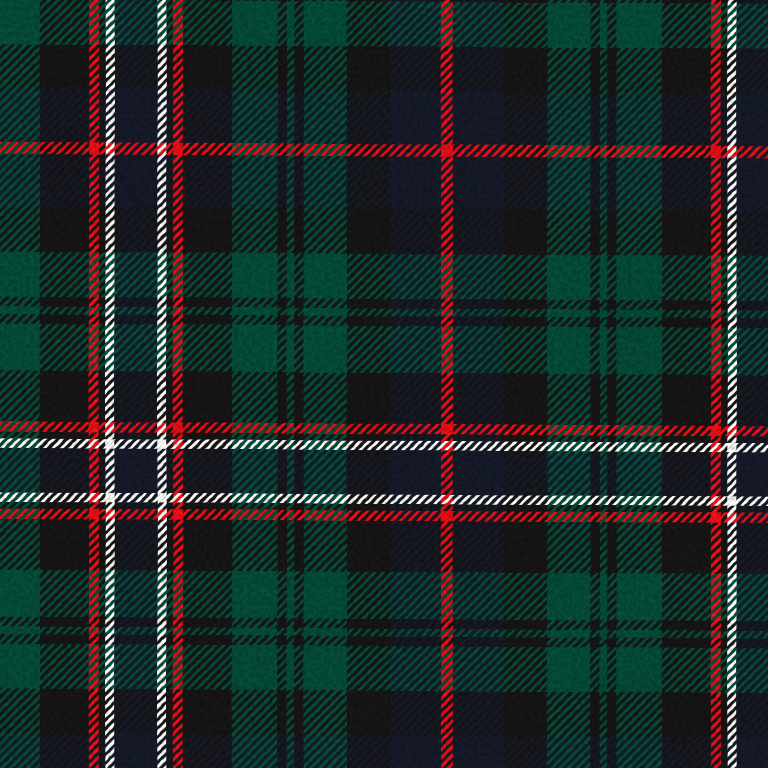
Give the GLSL for this texture, as a Shadertoy shader.

```glsl
// Tartan cloth in a 2/2 twill: one mirrored sequence of coloured stripes is used
// for both warp and weft, and diagonal floats decide which yarn lies on top.
// Gradient noise bends the twill slightly and varies the yarn brightness.

const vec3 BLACK = vec3(0.085, 0.078, 0.078);
const vec3 NAVY  = vec3(0.080, 0.098, 0.155);
const vec3 GREEN = vec3(0.015, 0.285, 0.215);
const vec3 RED   = vec3(0.890, 0.050, 0.085);
const vec3 WHITE = vec3(0.960, 0.960, 0.940);

const vec2 SETT_CENTER = vec2(0.177, 0.385); // midpoint of the white pair
const vec2 SETT_HALF = vec2(0.405, 0.4195);  // white pair to single red line
const float TWILL_COUNT = 90.0;              // diagonal floats across the canvas
const float WEFT_TILT = 0.006;

vec2 hashGradient(vec2 cell) {
    float h = fract(sin(dot(cell, vec2(127.1, 311.7))) * 43758.5);
    return vec2(cos(6.2832 * h), sin(6.2832 * h));
}

float gradientNoise(vec2 p) {
    vec2 i = floor(p), f = fract(p);
    vec2 u = f * f * f * (f * (f * 6.0 - 15.0) + 10.0);
    vec2 e = vec2(0.0, 1.0);
    float a = dot(hashGradient(i), f);
    float b = dot(hashGradient(i + e.yx), f - e.yx);
    float c = dot(hashGradient(i + e.xy), f - e.xy);
    float d = dot(hashGradient(i + e.yy), f - e.yy);
    return mix(mix(a, b, u.x), mix(c, d, u.x), u.y);
}

// Soft-edged interval from start to end
float band(float d, float start, float end, float soft) {
    return smoothstep(start - soft, start + soft, d)
         - smoothstep(end - soft, end + soft, d);
}

// Yarn colour at s, measured in half setts from the white pair's midpoint
vec3 settColor(float s, float soft) {
    float d = abs(fract(0.5 * s + 0.5) * 2.0 - 1.0);
    vec3 color = BLACK;
    color = mix(color, NAVY, band(d, -1.0, 0.070, soft));
    color = mix(color, WHITE, band(d, 0.069, 0.098, soft));
    color = mix(color, RED, band(d, 0.119, 0.151, soft));
    color = mix(color, GREEN, band(d, 0.309, 0.678, soft));
    // Paired dark guard lines, mirrored about the middle of the green
    color = mix(color, BLACK, band(abs(d - 0.497), 0.012, 0.042, soft));
    color = mix(color, NAVY, band(d, 0.817, 2.0, soft));
    return mix(color, RED, band(d, 0.981, 2.0, soft));
}

// Triangle wave from -1 to 1
float triangleWave(float phase) {
    return 1.0 - 4.0 * abs(fract(phase) - 0.5);
}

void mainImage(out vec4 fragColor, in vec2 fragCoord) {
    vec2 uv = fragCoord / iResolution.xy;
    float pixel = 1.0 / min(iResolution.x, iResolution.y);

    // Slightly skewed, gently uneven stripe coordinates
    vec2 cloth = uv + vec2(0.0, WEFT_TILT * (uv.x - 0.5));
    cloth += 0.0012 * vec2(gradientNoise(uv * 5.0), gradientNoise(uv * 5.0 + 37.0));
    vec2 s = (cloth - SETT_CENTER) / SETT_HALF;
    vec2 soft = 0.6 * pixel / SETT_HALF;
    vec3 warp = settColor(s.x, soft.x);
    vec3 weft = settColor(s.y, soft.y);

    // Twill floats rise to the right
    float phase = (cloth.x - cloth.y) * TWILL_COUNT + 0.12 * gradientNoise(uv * 150.0);
    float wave = triangleWave(phase);
    float edge = 0.08 + 2.8 * TWILL_COUNT * pixel;
    float warpOnTop = smoothstep(-edge, edge, wave + 0.06);
    vec3 color = mix(weft, warp, warpOnTop);

    // Rounded floats, fine fibre grain and broad tonal drift
    float shade = 0.90 + 0.16 * abs(wave);
    shade += 0.22 * gradientNoise(cloth * 180.0) + 0.05 * gradientNoise(uv * 6.0 + 11.0);
    color *= shade;
    color += 0.018 * gradientNoise(cloth * 230.0 + 5.0);

    fragColor = vec4(clamp(color, 0.0, 1.0), 1.0);
}
```
